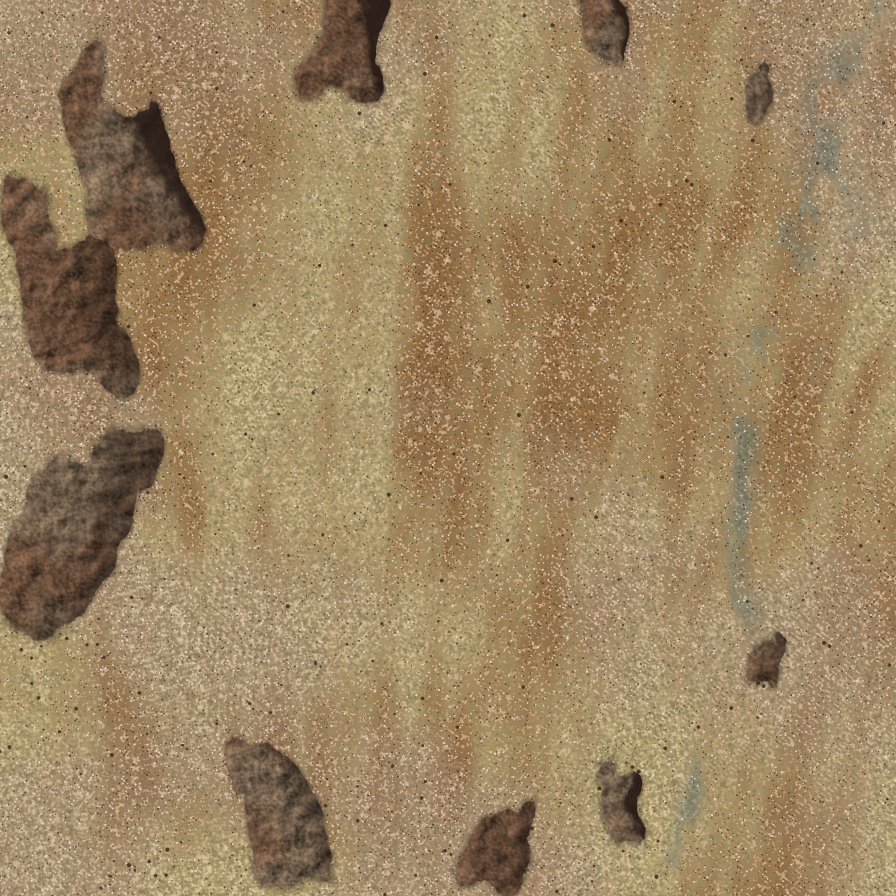
Give the GLSL for this texture, as a Shadertoy shader.

```glsl
// Rust-streaked, grainy sand with half-buried brown rocks and a faint blue-grey seam

const vec3 STRAW = vec3(0.69, 0.62, 0.44);
const vec3 RUST = vec3(0.57, 0.42, 0.26);
const vec3 PINK_SAND = vec3(0.65, 0.55, 0.46);
const vec3 PALE_GRAIN = vec3(0.75, 0.71, 0.63);
const vec3 WHITE_GRAIN = vec3(0.92, 0.90, 0.88);
const vec3 DARK_GRAIN = vec3(0.25, 0.16, 0.10);
const vec3 SEAM_GREY = vec3(0.47, 0.48, 0.42);
const vec3 ROCK_BROWN = vec3(0.38, 0.28, 0.21);
const vec3 ROCK_GREY = vec3(0.42, 0.35, 0.28);
const vec3 ROCK_SHADOW = vec3(0.15, 0.10, 0.08);
const mat2 GRAIN_TURN = mat2(0.8, 0.6, -0.6, 0.8);
const int ROCK_COUNT = 11;

float hash(vec2 p) {
    return fract(sin(dot(p, vec2(127.1, 311.7))) * 43758.5453);
}

float noise(vec2 p) {
    vec2 i = floor(p), f = fract(p);
    f = f * f * (3.0 - 2.0 * f);
    float low = mix(hash(i), hash(i + vec2(1, 0)), f.x);
    float high = mix(hash(i + vec2(0, 1)), hash(i + vec2(1, 1)), f.x);
    return mix(low, high, f.y);
}

float fbm(vec2 p) {
    float sum = 0.0, amp = 0.533;
    for (int i = 0; i < 4; i++) {
        sum += amp * noise(p);
        p = mat2(1.6, 1.2, -1.2, 1.6) * p + 7.3;
        amp *= 0.5;
    }
    return sum;
}

// Round grains, one at most per cell; density is the share of filled cells
float specks(vec2 uv, float scale, float density, float pixel) {
    vec2 p = GRAIN_TURN * uv * scale, cell = floor(p);
    vec2 centre = 0.3 + 0.4 * vec2(hash(cell + 3.1), hash(cell + 8.7));
    float radius = mix(0.12, 0.3, hash(cell + 5.3));
    float soft = 0.6 * pixel * scale;
    float d = length(fract(p) - centre) - radius;
    return step(hash(cell), density) * (1.0 - smoothstep(-soft, soft, d));
}

// Signed distance to the nearest rock; also gives its local frame and seed
float rockField(vec2 uv, out vec2 local, out float seed) {
    float nearest = 9.0;
    for (int i = 1; i <= ROCK_COUNT; i++) {
        float id = float(i), angle = 2.4 * id;
        float ring = 0.38 + 0.18 * fract(id * 0.618);
        vec2 centre = vec2(0.52, 0.47) + ring * vec2(cos(angle), sin(angle));
        float size = mix(0.092, 0.024, smoothstep(0.0, 0.9, centre.x));
        float turn = 0.9 * (hash(vec2(id, 2.0)) - 0.5);
        float c = cos(turn), s = sin(turn);
        vec2 q = mat2(c, s, -s, c) * (uv - centre) / (size * vec2(0.75, 1.15));
        vec2 bend = vec2(noise(q * 1.2 + id * 17.0), noise(q * 1.2 + id * 31.0)) - 0.5;
        vec2 chips = vec2(fbm(q * 4.0 + id), fbm(q * 4.0 + id * 5.0)) - 0.5;
        q += 0.7 * bend + 0.22 * chips;
        float body = pow(dot(pow(abs(q), vec2(3.0)), vec2(1.0)), 1.0 / 3.0) - 0.9;
        float lobe = length(q - vec2(0.5 * sign(turn), 1.0)) - 0.4;
        float d = min(body, lobe) * size * 0.75;
        if (d < nearest) {
            nearest = d;
            local = q;
            seed = id;
        }
    }
    return nearest;
}

vec3 rockColor(vec2 uv, vec2 local, float seed) {
    float relief = fbm(uv * 60.0) - fbm(uv * 60.0 + vec2(0.35, -0.35));
    float grit = noise(GRAIN_TURN * uv * 380.0) - 0.5;
    vec3 color = mix(ROCK_BROWN, ROCK_GREY, smoothstep(0.35, 0.65, fbm(uv * 14.0 + seed)));
    color *= 1.0 + 1.1 * relief + 0.45 * grit - 0.15 * local.x;
    // Steep face turned away from the light
    float face = local.x + 0.2 * local.y + 0.7 * (fbm(local * 2.0 + seed) - 0.5);
    float steep = step(0.45, hash(vec2(seed, 9.0)));
    return mix(color, ROCK_SHADOW, smoothstep(0.3, 0.7, face) * mix(0.3, 0.85, steep));
}

vec3 sandColor(vec2 uv, float pixel) {
    // Streaks lean further to the right across the canvas
    vec2 flow = vec2(uv.x - mix(-0.1, 0.3, uv.x) * (uv.y - 0.5), uv.y);
    float broad = fbm(flow * vec2(8.0, 1.8) + 4.0);
    float fine = fbm(flow * vec2(38.0, 7.0));
    float blotch = fbm(uv * 7.0 + 20.0);
    float grain = noise(GRAIN_TURN * uv * 430.0) - 0.5;
    float clump = noise(GRAIN_TURN * uv * 190.0 + 40.0) - 0.5;

    float streak = 0.4 * broad + 0.25 * fine + 0.35 * blotch;
    float rust = smoothstep(0.40, 0.64, streak + 0.22 * grain + 0.12 * clump);
    float pink = smoothstep(0.42, 0.62, fbm(uv * 4.0 + 11.0) + 0.2 * (0.5 - uv.x));
    vec3 color = mix(STRAW, RUST, rust);
    color = mix(color, PINK_SAND, 0.55 * pink);
    color = mix(color, PALE_GRAIN, 0.5 * smoothstep(0.08, 0.4, grain + 0.3 * clump));

    // Patchy seam following the streaks
    float offset = (flow.x - 0.84 + 0.12 * (blotch - 0.5)) / 0.022;
    float patches = smoothstep(0.48, 0.66, fbm(uv * vec2(40.0, 18.0)) + 0.35 * grain);
    color = mix(color, SEAM_GREY, 0.75 * exp(-offset * offset) * patches);

    color *= 1.0 + 0.36 * grain + 0.14 * clump;
    float coarse = max(rust, pink);
    color = mix(color, WHITE_GRAIN, 0.8 * specks(uv, 250.0, 0.06 + 0.13 * coarse, pixel));
    color = mix(color, DARK_GRAIN, 0.7 * specks(uv + 0.37, 270.0, 0.09 + 0.10 * rust, pixel));
    float gathered = smoothstep(0.4, 0.7, fbm(uv * 10.0 + 60.0));
    return mix(color, DARK_GRAIN, 0.85 * specks(uv + 0.71, 125.0, 0.004 + 0.02 * gathered, pixel));
}

void mainImage(out vec4 fragColor, in vec2 fragCoord) {
    vec2 uv = fragCoord / iResolution.y;
    float pixel = 1.0 / iResolution.y;
    vec2 local = vec2(0.0);
    float seed = 0.0;
    float d = rockField(uv, local, seed);
    vec3 color = sandColor(uv, pixel) * mix(0.78, 1.0, smoothstep(0.0, 0.006, d));
    color = mix(rockColor(uv, local, seed), color, smoothstep(-pixel, pixel, d));
    fragColor = vec4(color, 1.0);
}
```
